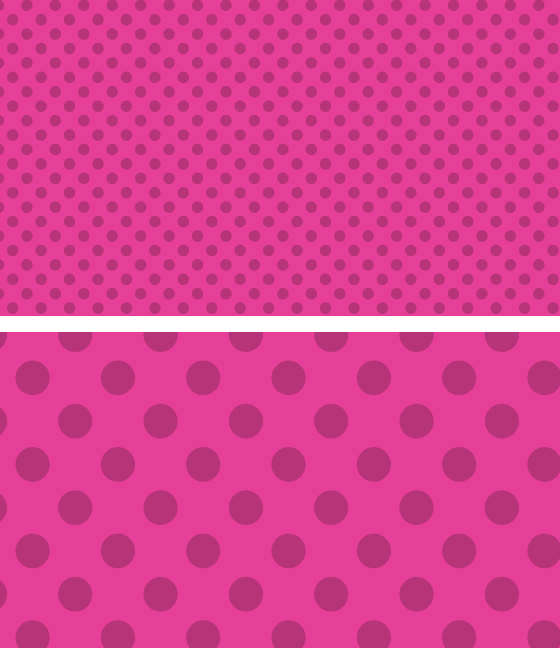
Top: the whole. Bottom: its middle third, enlarged.
Write a Shadertoy shader that draws this pattern.

```glsl
// Staggered polka dots: dark magenta spots on a flat bright pink ground.

const vec3 GROUND_PINK = vec3(0.902, 0.247, 0.600);
const vec3 DOT_MAGENTA = vec3(0.718, 0.200, 0.478);

// Lengths are fractions of the canvas height.
const vec2 PITCH = vec2(0.0900, 0.0913);
const vec2 ANCHOR = vec2(0.0090, 0.0270);
const float DOT_RADIUS = 0.0180;

// Offset from the nearest point of a rectangular lattice.
vec2 nearestOffset(vec2 p, vec2 pitch) {
    return p - pitch * round(p / pitch);
}

// Distance to a dot, stretched vertically with its cell.
float dotDistance(vec2 offset, vec2 pitch, float radius) {
    return length(offset * vec2(1.0, pitch.x / pitch.y)) - radius;
}

// Two lattices, shifted by half a cell, form the staggered rows.
float staggeredDots(vec2 p, vec2 pitch, float radius) {
    float even = dotDistance(nearestOffset(p, pitch), pitch, radius);
    float odd = dotDistance(nearestOffset(p + 0.5 * pitch, pitch), pitch, radius);
    return min(even, odd);
}

// Soft coverage across about one pixel.
float coverage(float dist, float pixel) {
    return 1.0 - smoothstep(-0.7 * pixel, 0.7 * pixel, dist);
}

void mainImage(out vec4 fragColor, in vec2 fragCoord) {
    // Centred coordinates in units of canvas height.
    vec2 p = (fragCoord - 0.5 * iResolution.xy) / iResolution.y;
    float dist = staggeredDots(p - ANCHOR, PITCH, DOT_RADIUS);
    float ink = coverage(dist, 1.0 / iResolution.y);
    fragColor = vec4(mix(GROUND_PINK, DOT_MAGENTA, ink), 1.0);
}
```
